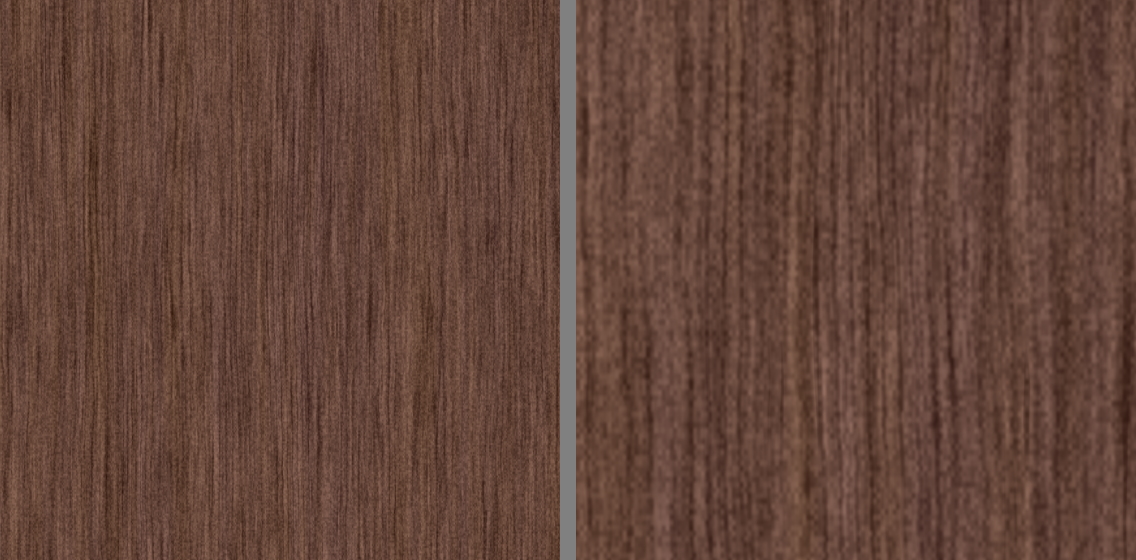
Left: the whole. Right: its middle third, enlarged.
Write a WebGL 1 fragment shader that draws this texture.

```glsl
precision highp float;
// Brown walnut veneer with upright grain: broad tonal bands, wavering dark
// growth lines, fine fibres, short pores and a matt speckle. All layers are
// stretched value noise, summed into one tone that shades a base colour.

uniform vec2 u_resolution;

#define BASE_COLOR vec3(0.391, 0.268, 0.218)
#define TONE_TINT vec3(1.0, 0.87, 0.80)
#define OCHRE_SHIFT vec3(0.006, 0.004, -0.026)
#define BAND_DEPTH 0.032
#define STREAK_DEPTH 0.042
#define FIBRE_DEPTH 0.135
#define LINE_DEPTH 0.066
#define PORE_DEPTH 0.065
#define SPECKLE_DEPTH 0.135
#define LINE_COUNT 92.0
#define WAVER 0.012

float hash(vec2 cell) {
  vec3 q = fract(cell.xyx * 0.1031);
  q += dot(q, q.yzx + 33.33);
  return fract((q.x + q.y) * q.z);
}

// Smooth value noise, centred on zero, from -0.5 to 0.5.
float noise(vec2 p) {
  vec2 cell = floor(p);
  vec2 f = fract(p);
  f = f * f * (3.0 - 2.0 * f);
  float low = mix(hash(cell), hash(cell + vec2(1.0, 0.0)), f.x);
  float high = mix(hash(cell + vec2(0.0, 1.0)), hash(cell + vec2(1.0)), f.x);
  return mix(low, high, f.y) - 0.5;
}

// Noise with separate frequencies across and along the grain.
float grain(vec2 p, float across, float along, float seed) {
  return noise(p * vec2(across, along) + seed * vec2(17.3, 31.7));
}

// Bends the grain sideways, slowly and then in small ripples.
vec2 waver(vec2 p) {
  float bend = grain(p, 7.0, 2.5, 1.0);
  bend += 0.35 * grain(p, 24.0, 9.0, 2.0);
  bend += 0.17 * grain(p, 60.0, 36.0, 3.0);
  return p + vec2(WAVER * bend, 0.0);
}

// Thin dark lines at uneven spacing, balanced by lighter wood between them
// so that their fading in and out leaves the average tone unchanged.
float growthLines(vec2 p) {
  float phase = p.x * LINE_COUNT + 3.0 * grain(p, 14.0, 1.1, 4.0);
  float offset = abs(fract(phase) - 0.5);
  float line = 1.0 - smoothstep(0.02, 0.24, offset);
  float strength = smoothstep(-0.3, 0.35, grain(p, 34.0, 2.4, 5.0));
  return (line - 0.26) * strength;
}

void main() {
  vec2 p = gl_FragCoord.xy / min(u_resolution.x, u_resolution.y);
  vec2 w = waver(p);

  // Broad bands and medium streaks
  float bands = 0.75 * grain(w, 9.0, 0.5, 6.0) + 0.65 * grain(w, 23.0, 0.8, 7.0);
  float streaks = 0.3 * grain(w, 55.0, 1.6, 8.0) + grain(w, 125.0, 4.0, 9.0);

  // Fine fibres and short dark pores
  float fibres = 0.75 * grain(w, 200.0, 7.0, 10.0) + 0.7 * grain(w, 340.0, 20.0, 11.0);
  float pores = smoothstep(0.16, 0.36, grain(w, 230.0, 13.0, 12.0)) - 0.09;
  pores *= smoothstep(-0.3, 0.25, grain(w, 30.0, 4.0, 13.0));

  // Matt surface speckle
  float speckle = 0.8 * grain(p, 430.0, 310.0, 14.0) + 0.45 * grain(p, 250.0, 170.0, 15.0);

  float tone = BAND_DEPTH * bands + STREAK_DEPTH * streaks + FIBRE_DEPTH * fibres;
  tone += SPECKLE_DEPTH * speckle;
  tone -= LINE_DEPTH * growthLines(w) + PORE_DEPTH * pores;

  // Strips drift between ochre and a cooler reddish brown
  float ochre = 0.55 * grain(w, 16.0, 1.0, 16.0) + 0.8 * grain(w, 70.0, 3.0, 17.0);

  gl_FragColor = vec4(BASE_COLOR + TONE_TINT * tone + OCHRE_SHIFT * ochre, 1.0);
}
```
